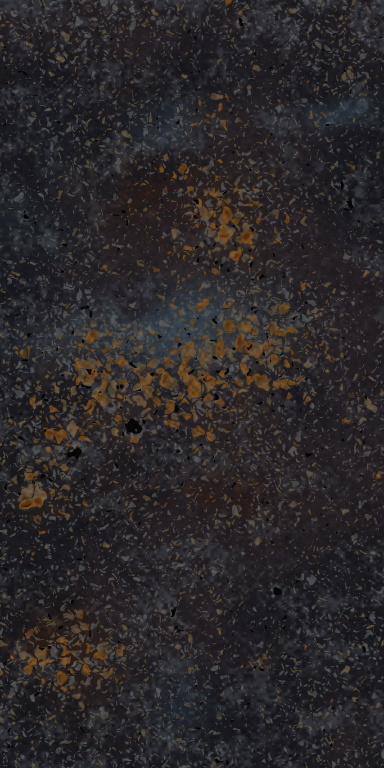
This texture is drawn by a Shadertoy shader. Its source:

```glsl
const vec3 SOOT  = vec3(0.095, 0.095, 0.115);
const vec3 PLUM  = vec3(0.140, 0.122, 0.138);
const vec3 SLATE = vec3(0.200, 0.208, 0.230);
const vec3 UMBER = vec3(0.205, 0.155, 0.130);
const vec3 BLUE  = vec3(0.215, 0.290, 0.350);
const vec3 ASH   = vec3(0.350, 0.365, 0.365);
const vec3 SAND  = vec3(0.370, 0.310, 0.225);
const vec3 RUST  = vec3(0.460, 0.295, 0.110);
const vec3 BURNT = vec3(0.290, 0.135, 0.045);
const vec3 PIT   = vec3(0.012, 0.014, 0.016);

const float RUST_AMOUNT = 0.78;
const float DUST_AMOUNT = 0.25;
const float PIT_AMOUNT  = 0.20;
const float GRIT        = 0.42;
const float EDGE_SOFT   = 0.0022;

float hash(vec2 p) {
    return fract(sin(dot(p, vec2(127.1, 311.7))) * 43758.5453);
}

float noise(vec2 p) {
    vec2 i = floor(p), f = fract(p);
    f = f * f * (3.0 - 2.0 * f);
    return mix(mix(hash(i), hash(i + vec2(1, 0)), f.x),
               mix(hash(i + vec2(0, 1)), hash(i + vec2(1, 1)), f.x), f.y);
}

float fbm(vec2 p) {
    float sum = 0.0, gain = 0.5;
    for (int i = 0; i < 5; i++) {
        sum += gain * noise(p);
        p = mat2(1.6, 1.2, -1.2, 1.6) * p + 7.3;
        gain *= 0.5;
    }
    return sum;
}

// Soft elliptical zone
float cloud(vec2 p, vec2 center, vec2 radius) {
    vec2 d = (p - center) / radius;
    return exp(-dot(d, d));
}

// Scattered round grains: x = depth inside the nearest grain, y = its tone
vec2 grains(vec2 p, float scale, float amount) {
    vec2 q = p * scale, cell = floor(q);
    vec2 best = vec2(-1.0, 0.0);
    for (int y = -1; y <= 1; y++)
    for (int x = -1; x <= 1; x++) {
        vec2 id = cell + vec2(x, y);
        vec2 center = id + vec2(hash(id + scale), hash(id + scale + 31.7));
        float room = amount - hash(id + scale + 73.1);
        if (room <= 0.0) continue;
        float depth = 0.52 * sqrt(room) - length(q - center);
        if (depth > best.x) best = vec2(depth, hash(id + scale + 11.9));
    }
    return vec2(best.x / scale, best.y);
}

float cover(float depth, float soft) {
    return smoothstep(-soft, soft, depth);
}

void mainImage(out vec4 fragColor, in vec2 fragCoord) {
    vec2 p = fragCoord / iResolution.x;
    float soft = max(EDGE_SOFT, 0.6 / iResolution.x);

    // Ragged coordinates at two sizes
    vec2 wide = p + 0.12 * (vec2(fbm(p * 5.0), fbm(p * 5.0 + 19.0)) - 0.5);
    vec2 ragged = p + 0.013 * (vec2(noise(p * 85.0), noise(p * 85.0 + 41.0)) - 0.5)
                    + 0.014 * (vec2(noise(p * 38.0), noise(p * 38.0 + 23.0)) - 0.5);
    float patches = fbm(p * 9.0);
    float grit = 0.6 * noise(p * 125.0) + 0.4 * noise(p * 63.0 + 5.0);

    // Broad zones of corrosion, bluish haze and brown stain
    float rustZone = cloud(wide, vec2(0.58, 1.38), vec2(0.13, 0.17))
                   + cloud(wide, vec2(0.25, 0.98), vec2(0.21, 0.16))
                   + cloud(wide, vec2(0.50, 0.98), vec2(0.19, 0.12))
                   + 0.7 * cloud(wide, vec2(0.67, 1.08), vec2(0.12, 0.13))
                   + 0.8 * cloud(wide, vec2(0.08, 0.72), vec2(0.15, 0.10))
                   + 0.9 * cloud(wide, vec2(0.13, 0.28), vec2(0.18, 0.10))
                   + 0.8 * cloud(wide, vec2(0.70, 0.28), vec2(0.06, 0.05))
                   + 0.8 * cloud(wide, vec2(0.54, 1.68), vec2(0.06, 0.04));
    rustZone = min(rustZone, 1.0);
    float haze = cloud(wide, vec2(0.53, 1.16), vec2(0.15, 0.12))
               + 0.65 * cloud(wide, vec2(0.30, 1.11), vec2(0.28, 0.08))
               + 0.6 * cloud(wide, vec2(0.45, 1.66), vec2(0.10, 0.06))
               + 0.6 * cloud(wide, vec2(0.87, 1.70), vec2(0.12, 0.035))
               + 0.3 * cloud(wide, vec2(0.10, 1.48), vec2(0.18, 0.16))
               + 0.3 * cloud(wide, vec2(0.46, 0.15), vec2(0.07, 0.14));
    haze = min(haze, 1.0) * smoothstep(0.2, 0.6, patches);
    float stain = 0.5 * cloud(wide, vec2(0.40, 1.48), vec2(0.20, 0.13))
                + 0.6 * cloud(wide, vec2(0.52, 0.70), vec2(0.18, 0.08))
                + 0.6 * cloud(wide, vec2(0.13, 0.30), vec2(0.20, 0.12));
    float ends = smoothstep(1.72, 2.0, p.y) + 0.6 * smoothstep(0.5, 0.1, p.y);

    // Dark metal ground
    vec3 color = mix(SOOT, PLUM, smoothstep(0.35, 0.65, fbm(p * 3.0 + 4.0)));
    float worn = 0.65 * fbm(p * 16.0 + 9.0) + 0.35 * grit + 0.06 * ends;
    color = mix(color, SLATE, 0.85 * smoothstep(0.46, 0.76, worn));
    color = mix(color, BLUE, 0.85 * haze);
    color = mix(color, UMBER, 0.55 * rustZone * smoothstep(0.35, 0.65, patches));
    color = mix(color, BURNT * 0.6, stain * smoothstep(0.35, 0.65, 0.5 * patches + 0.5 * grit));
    color *= 1.0 + GRIT * (grit - 0.5);

    // Pale dust, from coarse to fine
    float dust = DUST_AMOUNT + 0.20 * rustZone + 0.16 * haze + 0.12 * ends
               + 0.45 * (fbm(p * 6.0 + 31.0) - 0.5);
    for (int i = 0; i < 3; i++) {
        float scale = 30.0 * exp2(float(i) * 0.85);
        vec2 g = grains(ragged + float(i) * 3.7, scale, dust * (0.8 + 0.2 * float(i)));
        vec3 tint = mix(mix(SLATE, ASH, 0.7), SAND, step(0.62, g.y));
        color = mix(color, tint * (0.75 + 0.5 * grit), 0.85 * cover(g.x, soft));
    }

    // Rust blooms with burnt cores
    float bloom = RUST_AMOUNT * rustZone * smoothstep(0.22, 0.58, fbm(p * 8.0 + 13.0)) + 0.05;
    for (int i = 0; i < 2; i++) {
        float scale = 23.0 + 22.0 * float(i);
        vec2 g = grains(ragged + 8.3 + float(i), scale, bloom);
        vec3 tint = mix(SAND, RUST, smoothstep(0.1, 0.6, g.y)) * (0.65 + 0.65 * grit);
        float core = step(0.45, g.y) * cover(g.x - 0.009, 0.005);
        tint = mix(tint, BURNT, 0.75 * core);
        color = mix(color, tint, 0.9 * cover(g.x, soft * 1.4));
    }

    // Broken black pits with a pale rim, and pinholes
    float pitZone = PIT_AMOUNT * (0.25 + 0.75 * max(rustZone, haze));
    float pit = grains(ragged + 5.1, 9.0, pitZone).x;
    float broken = noise(ragged * 62.0 + 3.0) - 0.40;
    float hole = cover(pit, soft) * smoothstep(-0.06, 0.06, broken);
    float rim = cover(pit + 0.010, 0.008) * smoothstep(0.35, 0.65, grit);
    color = mix(color, ASH, 0.55 * rim);
    float pinhole = grains(ragged + 2.9, 42.0, 0.10 + 0.12 * rustZone).x;
    hole = max(hole, cover(pinhole, soft));
    color = mix(color, PIT, 0.95 * hole);

    fragColor = vec4(color, 1.0);
}
```
